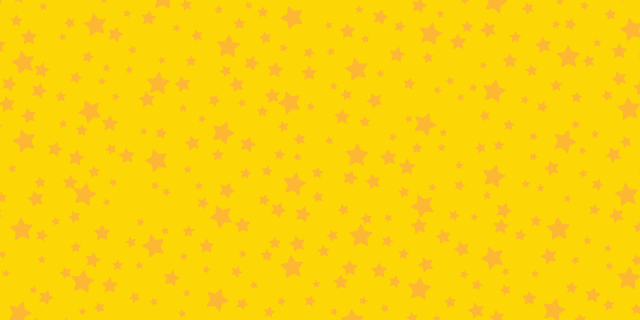
This pattern is drawn by a Shadertoy shader. Its source:

```glsl
// Scattered plump orange stars in four sizes on a flat yellow ground.

float hash(vec2 p) {
    return fract(sin(dot(p, vec2(127.1, 311.7))) * 43758.5453);
}

mat2 rotate(float a) {
    float c = cos(a), s = sin(a);
    return mat2(c, s, -s, c);
}

// Signed distance to a five-pointed star of radius 1 with softened corners
float starDistance(vec2 p) {
    const float sector = 6.2831853 / 5.0;
    float a = abs(mod(atan(p.x, p.y) + 0.5 * sector, sector) - 0.5 * sector);
    vec2 q = length(p) * vec2(sin(a), cos(a));
    vec2 tip = vec2(0.0, 0.92);
    vec2 notch = 0.47 * vec2(sin(0.5 * sector), cos(0.5 * sector));
    vec2 edge = notch - tip, rel = q - tip;
    float along = clamp(dot(rel, edge) / dot(edge, edge), 0.0, 1.0);
    float side = sign(dot(rel, vec2(-edge.y, edge.x)));
    return side * length(rel - edge * along) - 0.07;
}

// Star radius in cells: large ones sit on a sparse lattice, the rest vary
float starRadius(vec2 cell) {
    if (mod(cell.x + 3.0 * cell.y, 8.0) < 0.5) return 0.45;
    float pick = hash(cell + 17.3);
    float base = pick < 0.25 ? 0.30 : pick < 0.65 ? 0.22 : 0.155;
    return base * mix(0.94, 1.06, hash(cell + 5.9));
}

void mainImage(out vec4 fragColor, in vec2 fragCoord) {
    const float cells = 12.0;      // cells per canvas height
    const float gridAngle = 0.35;  // turned so that no rows show
    vec2 grid = rotate(gridAngle) * (fragCoord / iResolution.y * cells) + 40.0;
    vec2 home = floor(grid);

    // Nearest star among the neighbouring cells
    float d = 1e3;
    for (int y = -1; y <= 1; y++) {
        for (int x = -1; x <= 1; x++) {
            vec2 cell = home + vec2(x, y);
            float radius = starRadius(cell);
            vec2 jitter = vec2(hash(cell + 31.7), hash(cell + 73.1)) * 2.0 - 1.0;
            vec2 centre = cell + 0.5 + jitter * (0.42 - 0.6 * radius);
            float tilt = (hash(cell + 11.4) - 0.5) * 0.9;
            vec2 local = rotate(tilt - gridAngle) * (grid - centre);
            d = min(d, starDistance(local / radius) * radius);
        }
    }

    // Smooth edge about one pixel wide
    float pixel = cells / iResolution.y;
    float cover = 1.0 - smoothstep(-0.7 * pixel, 0.7 * pixel, d);
    vec3 yellow = vec3(0.99, 0.84, 0.02);
    vec3 orange = vec3(0.99, 0.72, 0.20);
    fragColor = vec4(mix(yellow, orange, cover), 1.0);
}
```
